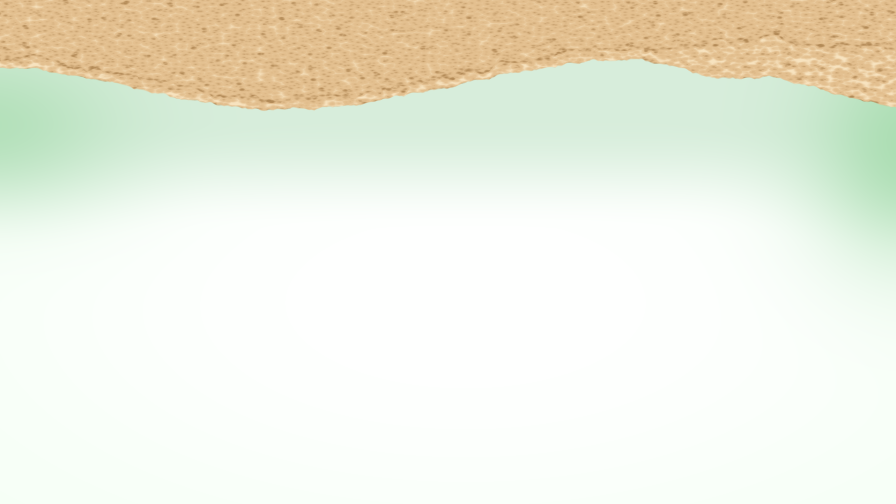
This background is drawn by a Shadertoy shader. Its source:

```glsl
// Torn kraft paper along the top, over a soft mint glow fading to white.

const vec3 WHITE       = vec3(0.995, 1.0, 0.995);
const vec3 PALE_MINT   = vec3(0.965, 1.0, 0.965);
const vec3 SOFT_GREEN  = vec3(0.845, 0.93, 0.86);
const vec3 LEAF_GREEN  = vec3(0.65, 0.86, 0.68);
const vec3 KRAFT_DARK  = vec3(0.70, 0.54, 0.34);
const vec3 KRAFT_MID   = vec3(0.89, 0.75, 0.56);
const vec3 KRAFT_LIGHT = vec3(0.97, 0.89, 0.75);

vec2 hash2(vec2 cell) {
    vec3 h = fract(cell.xyx * vec3(0.1031, 0.1030, 0.0973));
    h += dot(h, h.yzx + 33.33);
    return fract((h.xx + h.yz) * h.zy);
}

// Distance to the nearest scattered cell centre.
float cellular(vec2 p) {
    vec2 cell = floor(p);
    float nearest = 2.0;
    for (int j = -1; j <= 1; j++) {
        for (int i = -1; i <= 1; i++) {
            vec2 neighbour = cell + vec2(i, j);
            nearest = min(nearest, distance(p, neighbour + hash2(neighbour)));
        }
    }
    return nearest;
}

// Layered sines with bent phases, roughly within -1 to 1.
float ripple(float x, float frequency) {
    float sum = 0.0, weight = 0.5;
    for (int i = 0; i < 4; i++) {
        sum += weight * sin(x * frequency + 1.7 * sin(x * frequency * 0.37) + float(i) * 2.1);
        frequency *= 1.93;
        weight *= 0.6;
    }
    return sum;
}

float glow(vec2 p, vec2 centre, vec2 radius) {
    vec2 d = (p - centre) / radius;
    return exp(-dot(d, d));
}

// Depth of the tear below the top, as a fraction of the height.
float tearDepth(float x) {
    float depth = 0.134
        + 0.083 * smoothstep(0.0, 0.306, x)
        - 0.098 * smoothstep(0.32, 0.70, x)
        + 0.035 * smoothstep(0.71, 0.81, x)
        + 0.060 * smoothstep(0.85, 1.01, x);
    return depth + 0.0035 * ripple(x, 95.0);
}

// Width of the frayed band above the tear.
float lipWidth(float x) {
    return 0.021 + 0.058 * smoothstep(0.70, 0.83, x)
        + 0.035 * smoothstep(0.87, 1.0, x) + 0.007 * ripple(x + 3.0, 62.0);
}

// Backdrop; q.y is measured downward.
vec3 backdrop(vec2 q) {
    float edgeTint = smoothstep(0.15, 0.85, length((q - vec2(0.52, 0.60)) * vec2(1.1, 1.3)));
    vec3 color = mix(WHITE, PALE_MINT, edgeTint);
    float sideBend = 0.05 * smoothstep(0.25, 0.5, abs(q.x - 0.5));
    color = mix(color, SOFT_GREEN, 1.0 - smoothstep(0.24, 0.455 + sideBend, q.y));
    float corners = 0.72 * glow(q, vec2(-0.02, 0.25), vec2(0.15, 0.15))
                  + 0.90 * glow(q, vec2(1.02, 0.29), vec2(0.11, 0.22));
    return mix(color, LEAF_GREEN, min(corners, 1.0));
}

// Brightness of the fibres, 0 dark to 1 light.
float fibreGrain(vec2 p) {
    float fine = cellular(p * vec2(68.0, 150.0));
    float coarse = cellular(p * vec2(25.0, 75.0) + 19.0);
    float speck = smoothstep(0.20, 0.05, cellular(p * vec2(20.0, 34.0) + 7.0));
    return 0.52 + 0.50 * (fine - 0.45) + 0.22 * (coarse - 0.45) - 0.22 * speck;
}

// Brightness change from the creased, frayed band.
float frayedLip(vec2 p, float height, float width) {
    float t = height / width;
    float inside = 1.0 - smoothstep(0.85, 1.05, t);
    float folds = sin(height * 270.0 + 2.2 * ripple(p.x, 24.0));
    float crumbs = cellular(p * vec2(48.0, 85.0)) - 0.42;
    float crease = exp(-pow((height - width) / 0.0035, 2.0));
    float rim = exp(-height / 0.003);
    return inside * (0.10 + 0.13 * folds + 0.30 * crumbs) - 0.22 * crease - 0.16 * rim;
}

vec3 kraft(float shade) {
    vec3 color = mix(KRAFT_DARK, KRAFT_MID, smoothstep(0.0, 0.5, shade));
    return mix(color, KRAFT_LIGHT, smoothstep(0.5, 1.0, shade));
}

void mainImage(out vec4 fragColor, in vec2 fragCoord) {
    vec2 uv = fragCoord / iResolution.xy;
    vec2 q = vec2(uv.x, 1.0 - uv.y);
    vec2 p = q * vec2(iResolution.x / iResolution.y, 1.0);

    // Paper height above the ragged tear.
    float ragged = 0.004 * (cellular(p * 42.0) - 0.4);
    float height = tearDepth(q.x) + ragged - q.y;
    float shade = fibreGrain(p) + frayedLip(p, max(height, 0.0), lipWidth(q.x));

    float pixel = 1.0 / iResolution.y;
    float paper = smoothstep(-pixel, pixel, height);
    fragColor = vec4(mix(backdrop(q), kraft(shade), paper), 1.0);
}
```
